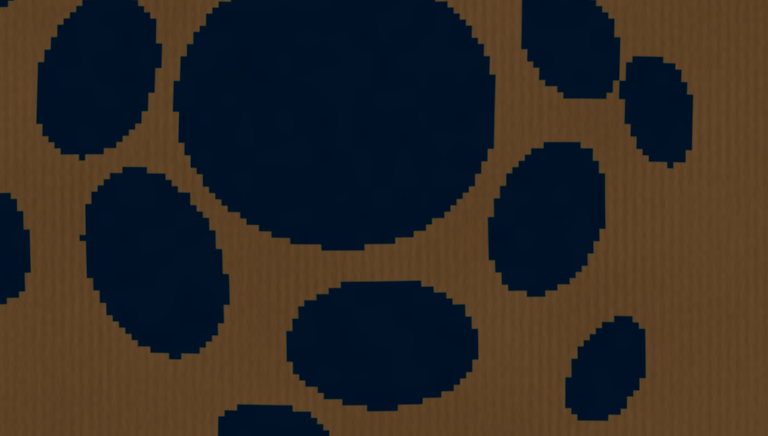
Reproduce this pattern procedurally as a Shadertoy shader.

```glsl
#define CELL 0.0142          // stair step, in canvas heights
#define EDGE 0.19            // half width of the soft edge, in steps
#define HUB vec2(-0.108, 0.258)
#define HUB_RADII vec2(0.371, 0.323)
#define PETALS 7
#define RIB_PERIOD 0.0215
#define RIB_DEPTH 0.011
#define GRAIN 0.022
#define BROWN vec3(0.368, 0.259, 0.150)
#define NAVY vec3(0.002, 0.068, 0.146)
#define RIM_GREEN 0.035

const float TAU = 6.2831853;

float hash(vec2 p) {
    vec3 q = fract(vec3(p.xyx) * 0.1031);
    q += dot(q, q.yzx + 33.33);
    return fract((q.x + q.y) * q.z);
}

float noise(vec2 p) {
    vec2 i = floor(p), f = fract(p);
    f = f * f * (3.0 - 2.0 * f);
    return mix(mix(hash(i), hash(i + vec2(1, 0)), f.x),
               mix(hash(i + vec2(0, 1)), hash(i + vec2(1, 1)), f.x), f.y);
}

// Below zero inside an ellipse whose long axis is turned clockwise by angle
float ellipse(vec2 p, vec2 radii, float angle) {
    float c = cos(angle), s = sin(angle);
    return length(vec2(c * p.x - s * p.y, s * p.x + c * p.y) / radii) - 1.0;
}

// One hub with two rings of ellipses lying along the tangent
float blobs(vec2 p) {
    p -= HUB;
    float d = ellipse(p, HUB_RADII, 0.17);
    for (int k = 0; k < 2 * PETALS; k++) {
        float ring = float(k / PETALS);
        float a = TAU * float(k % PETALS) / float(PETALS) - 0.35 + 0.32 * ring;
        a -= 0.09 * sin(2.0 * a - 0.44);
        float dist = 0.553 + ring * (0.262 - 0.076 * cos(3.0 * a));
        float size = mix(0.181 + 0.047 * cos(a - 2.0), 0.132, ring);
        float twist = 0.33 * sin(a - 0.79 - 0.96 * ring);
        vec2 center = dist * vec2(cos(a), -sin(a));
        vec2 radii = size * vec2(1.0, mix(0.68, 0.60, ring));
        d = min(d, ellipse(p - center, radii, a - 0.25 * TAU + twist));
    }
    return d;
}

float filled(vec2 cell) {
    return step(blobs((cell + 0.5) * CELL), 0.0);
}

// Stepped mask: neighbouring cells blended over a narrow band
float steppedMask(vec2 p) {
    vec2 g = p / CELL - 0.5;
    vec2 i = floor(g);
    float w = max(EDGE, 0.6 / (CELL * iResolution.y));
    vec2 f = smoothstep(0.5 - w, 0.5 + w, fract(g));
    return mix(mix(filled(i), filled(i + vec2(1, 0)), f.x),
               mix(filled(i + vec2(0, 1)), filled(i + vec2(1, 1)), f.x), f.y);
}

// Ribbed board with fibres and broad stains
vec3 board(vec2 p) {
    float bend = 0.4 * noise(p * vec2(9.0, 3.0));
    float rib = sin(TAU * p.x / RIB_PERIOD + bend);
    float strength = 0.4 + 0.9 * noise(p * vec2(14.0, 5.0) + 20.0);
    float fibre = noise(p * vec2(210.0, 75.0) + 300.0) - 0.5;
    float stain = noise(p * 4.0 + 50.0) - 0.5;
    float light = RIB_DEPTH * rib * strength + GRAIN * (fibre + stain);
    return BROWN + light * vec3(1.0, 0.85, 0.65);
}

void mainImage(out vec4 fragColor, in vec2 fragCoord) {
    vec2 p = (fragCoord - 0.5 * iResolution.xy) / iResolution.y;

    // Slight bend of the stair grid
    vec2 bent = p + 0.004 * sin(vec2(7.0, 6.0) * p.yx + vec2(1.0, 2.3));
    float mask = steppedMask(bent);

    vec3 dark = NAVY + 0.009 * (noise(p * 22.0 + 90.0) - 0.5);
    vec3 color = mix(board(p), dark, mask);
    color.g += RIM_GREEN * 4.0 * mask * (1.0 - mask);
    fragColor = vec4(color, 1.0);
}
```
